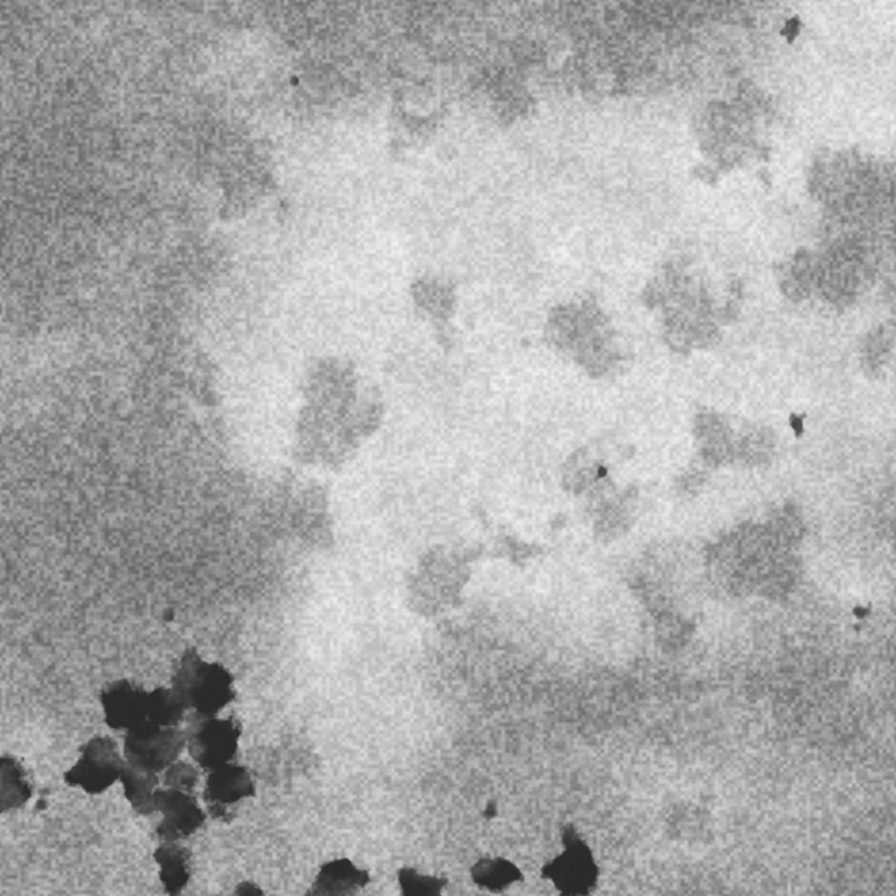
Reproduce this texture procedurally as a Shadertoy shader.

```glsl
// Grainy grey film: a pale cloud with frayed grey blotches on a mid-grey field,
// and near-black ragged clumps along the lower left edge.
// Layered value noise gives the tones; noise-warped discs give the clumps.

float hash(vec2 p) {
    vec3 q = fract(p.xyx * 0.1031);
    q += dot(q, q.yzx + 33.33);
    return fract((q.x + q.y) * q.z);
}

float noise(vec2 p) {
    vec2 i = floor(p), f = fract(p);
    f = f * f * (3.0 - 2.0 * f);
    return mix(mix(hash(i), hash(i + vec2(1, 0)), f.x),
               mix(hash(i + vec2(0, 1)), hash(i + vec2(1, 1)), f.x), f.y);
}

float fbm(vec2 p) {
    float sum = 0.0, amp = 0.53;
    for (int i = 0; i < 4; i++) {
        sum += amp * noise(p);
        p = mat2(1.6, 1.2, -1.2, 1.6) * p + 7.3;
        amp *= 0.5;
    }
    return sum;
}

// Pale glow in the middle and upper right corner, broken up by clouds
float cloudTone(vec2 p) {
    vec2 q = (p - vec2(0.59, 0.61)) / vec2(0.39, 0.41);
    vec2 corner = (p - vec2(1.0, 0.98)) / 0.19;
    float glow = exp(-dot(q, q)) + 0.7 * exp(-dot(corner, corner));
    glow += 1.1 * (fbm(p * 5.0 + 3.0) - 0.5);
    float tone = mix(0.53, 0.84, smoothstep(0.1, 0.8, glow));
    tone += 0.07 * smoothstep(0.4, 0.1, p.y) * smoothstep(0.84, 0.6, tone);
    return tone + 0.13 * (fbm(p * 14.0) - 0.5);
}

// Soft grey patches scattered on a jittered grid, with frayed edges
float blotches(vec2 p) {
    vec2 g = p * 8.0, cell = floor(g);
    float cover = 0.0;
    for (int y = -1; y <= 1; y++)
    for (int x = -1; x <= 1; x++) {
        vec2 id = cell + vec2(x, y) + 20.0;
        vec2 centre = id - 20.0 + vec2(hash(id), hash(id + 41.0));
        float radius = mix(0.15, 0.42, hash(id + 83.0));
        float d = length(g - centre) - radius + 0.9 * (fbm(p * 34.0) - 0.5);
        cover = max(cover, smoothstep(0.14, -0.16, d) * step(0.45, hash(id + 127.0)));
    }
    return cover;
}

// Distance to the large lobed clump, the left clump and the bottom row
float clumps(vec2 p) {
    float d = length((p - vec2(-0.005, 0.13)) * vec2(1.0, 0.8)) - 0.033;
    for (int i = 0; i < 11; i++) {
        float k = float(i), angle = k * 2.4 + 0.6;
        vec2 lobe = vec2(0.185, 0.165) + 0.077 * sqrt(k / 10.0) * vec2(cos(angle), 1.1 * sin(angle));
        d = min(d, length(p - lobe) - 0.024 - 0.014 * hash(vec2(k, 5.0)));
    }
    d = max(d, 0.028 - length(p - vec2(0.145, 0.075)));
    for (int i = 0; i < 6; i++) {
        float k = float(i), size = hash(vec2(k, 19.0));
        vec2 spot = vec2(0.18 + 0.09 * k + 0.03 * hash(vec2(k, 11.0)), 0.04 * hash(vec2(k, 31.0)));
        d = min(d, length((p - spot) * vec2(1.0, 0.8)) - 0.012 - 0.02 * size);
    }
    return d + 0.045 * (fbm(p * 38.0) - 0.5);
}

// Tiny upright specks, denser towards the lower left
float specks(vec2 p) {
    vec2 g = p * 14.0, id = floor(g);
    vec2 centre = 0.25 + 0.5 * vec2(hash(id + 9.0), hash(id + 57.0));
    float chance = mix(0.035, 0.3, smoothstep(0.5, 0.1, length(p * vec2(0.8, 1.4))));
    float radius = mix(0.05, 0.13, hash(id + 71.0));
    float d = length((fract(g) - centre) * vec2(1.0, 0.65)) - radius + 0.15 * (noise(p * 110.0) - 0.5);
    return smoothstep(0.06, -0.06, d) * step(hash(id + 99.0), chance);
}

void mainImage(out vec4 fragColor, in vec2 fragCoord) {
    vec2 p = fragCoord / iResolution.xy;

    float tone = cloudTone(p);
    tone -= 0.17 * blotches(p) * smoothstep(0.5, 0.8, tone);

    // Dark matter, mottled from near-black to charcoal
    float charcoal = mix(0.17, 0.36, smoothstep(0.42, 0.8, fbm(p * 24.0)));
    float dark = smoothstep(0.006, -0.006, clumps(p));
    tone = mix(tone, charcoal, max(dark, 0.8 * specks(p)));

    // Soft film grain, strongest in the mid greys
    float grain = 0.21 * (noise(p * 235.0) - 0.5) + 0.1 * (noise(p * 118.0 + 50.0) - 0.5);
    float strength = smoothstep(0.1, 0.55, tone) * mix(1.0, 0.6, smoothstep(0.6, 0.85, tone));
    fragColor = vec4(vec3(tone + grain * strength), 1.0);
}
```
